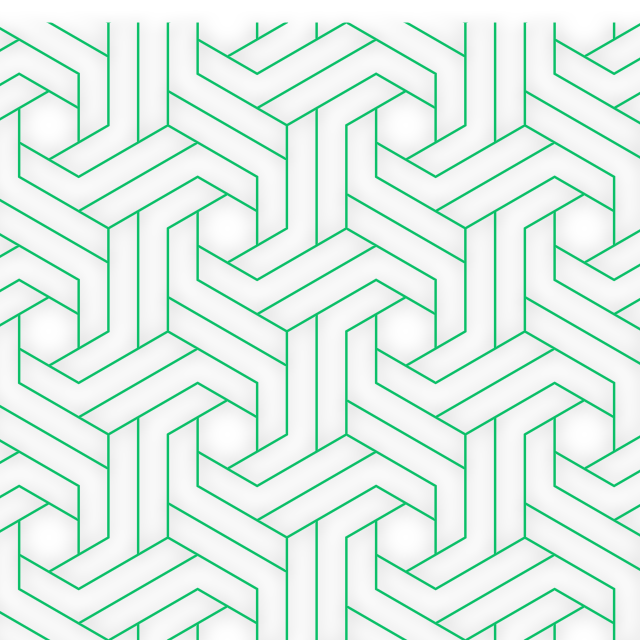
Write a Shadertoy shader that draws this pattern.

```glsl
// Woven hexagonal lattice: thin green outlines of interlaced bands on white paper.
// Every outline is an upright segment repeated on a hexagonal lattice, drawn in
// three directions 60 degrees apart; each segment also casts a soft grey shadow.

const float UNIT         = 0.04648;             // band width, in canvas heights
const vec2  CENTRE       = vec2(0.3553, 0.6432); // centre of one hexagonal hole
const float LINE_WIDTH   = 0.0038;              // in canvas heights
const float TOP_EDGE     = 0.9648;              // blank margin above this height
const vec3  LINE_COLOUR  = vec3(0.035, 0.748, 0.405);
const vec3  PAPER_COLOUR = vec3(1.0);
const float SHADOW_SIZE  = 0.31;                // blur radius, in band widths
const float SHADOW_DEPTH = 0.050;

// Lattice measures, in band widths
const float SIDE   = 1.1547005;                 // side of the triangular grid
const float COLUMN = 6.0;                       // spacing of hole columns
const float PERIOD = 6.0 * SIDE;                // spacing of holes in a column

// Upright segments at 1, 2 and 3 band widths from a hole centre
const vec3 SEGMENT_MID  = vec3(0.5, 1.5, 1.5) * SIDE;
const vec3 SEGMENT_HALF = vec3(1.0, 1.5, 2.0) * SIDE;

mat2 rotation(float angle) {
    float c = cos(angle), s = sin(angle);
    return mat2(c, s, -s, c);
}

// x: distance to the nearest outline, y: summed soft shadow
vec2 weave(vec2 p) {
    float nearest = 1e3;
    float shadow = 0.0;
    mat2 turn = rotation(radians(60.0));

    for (int direction = 0; direction < 3; direction++) {
        // Fold into the nearest column; neighbours are offset by half a period
        float column = round(p.x / COLUMN);
        vec2 q = p - column * vec2(COLUMN, 0.5 * PERIOD);

        // Half-turn symmetry gives the segments on the other side
        for (int half_turn = 0; half_turn < 2; half_turn++) {
            for (int k = 0; k < 3; k++) {
                float across = q.x - float(k + 1);
                float along = mod(q.y - SEGMENT_MID[k] + 0.5 * PERIOD, PERIOD) - 0.5 * PERIOD;
                float beyond = abs(along) - SEGMENT_HALF[k];

                nearest = min(nearest, length(vec2(across, max(beyond, 0.0))));

                float blur = across / SHADOW_SIZE;
                float reach = 1.6 * SHADOW_SIZE;
                shadow += exp(-0.5 * blur * blur) * (1.0 - smoothstep(-reach, reach, beyond));
            }
            q = -q;
        }
        p = turn * p;
    }
    return vec2(nearest, shadow);
}

void mainImage(out vec4 fragColor, in vec2 fragCoord) {
    float pixel = 1.0 / iResolution.y;
    vec2 uv = fragCoord * pixel;
    vec2 pattern = weave((uv - CENTRE) / UNIT);

    // Crisp outlines and soft shadow both stop at the top margin
    float fade = 1.6 * SHADOW_SIZE * UNIT;
    float shadow = pattern.y * (1.0 - smoothstep(-fade, fade, uv.y - TOP_EDGE));
    float edge = pattern.x * UNIT - 0.5 * LINE_WIDTH;
    float line = 1.0 - smoothstep(-0.7 * pixel, 0.7 * pixel, edge);
    line *= clamp(0.5 + (TOP_EDGE - uv.y) / pixel, 0.0, 1.0);

    vec3 colour = PAPER_COLOUR * (1.0 - SHADOW_DEPTH * shadow);
    fragColor = vec4(mix(colour, LINE_COLOUR, line), 1.0);
}
```
